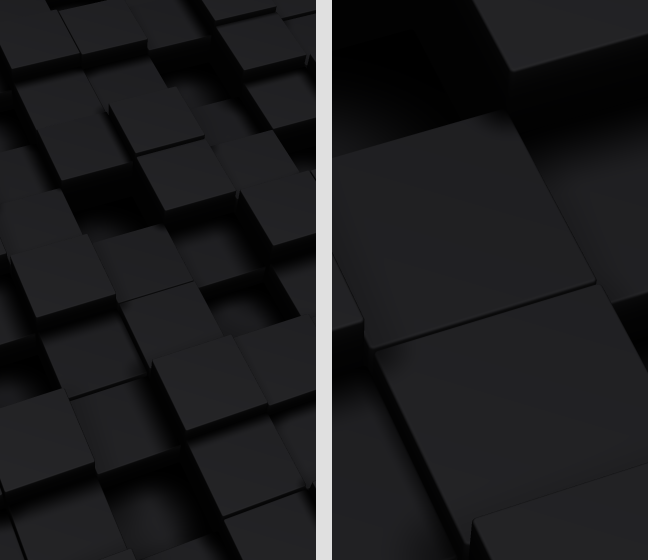
Left: the whole. Right: its middle third, enlarged.
Write a WebGL 2 fragment shader that draws this background.

```glsl
#version 300 es
precision highp float;

uniform vec2 u_resolution;
out vec4 fragColor;

#define TOP_COLOR vec3(0.118, 0.118, 0.128)
#define BRIGHT_COLOR vec3(0.152, 0.152, 0.160)
#define SIDE_COLOR vec3(0.016, 0.016, 0.017)
#define EDGE_GLOW 0.035
#define HALF_WIDTH 0.489
#define BEVEL 0.022
#define CEILING 0.6
#define SHADOW_REACH 0.85
#define SAMPLES 3
#define MAX_STEPS 48

// Perspective of the grid: position, axes and their depth change
const vec2 ORIGIN = vec2(0.1576, 0.4336);
const vec2 AXIS_U = vec2(0.1406, -0.0306);
const vec2 AXIS_V = vec2(0.0443, 0.0889);
const vec2 AXIS_UP = vec2(-0.0104, -0.1016);
const vec3 DEPTH = vec3(0.02, -0.038, -0.06);

// Six-step diagonal rhythm of block heights, each with its own sway
const float BASE[6] = float[6](0.0, 0.0, 0.28, 0.08, -0.06, -0.6);
const float SWAY[6] = float[6](-0.32, 0.03, 0.03, 0.2, -0.18, 0.08);

float hash(vec2 cell) {
    return fract(sin(dot(cell, vec2(27.17, 61.73))) * 4375.85);
}

float blockHeight(vec2 cell) {
    int k = int(mod(4.0 * cell.x + cell.y + 0.5, 6.0));
    return BASE[k] + SWAY[k] * sin(1.8 * cell.x + cell.y);
}

// Rounded column standing in its own cell
float columnDistance(vec3 pos, vec2 cell, float height) {
    vec2 side = abs(pos.xy - cell - 0.5) - (HALF_WIDTH - BEVEL);
    vec3 q = vec3(side, pos.z - height + BEVEL);
    return length(max(q, 0.0)) + min(max(q.x, max(q.y, q.z)), 0.0) - BEVEL;
}

vec3 columnNormal(vec3 pos, vec2 cell, float height) {
    vec2 local = pos.xy - cell - 0.5;
    vec2 side = max(abs(local) - (HALF_WIDTH - BEVEL), 0.0) * sign(local);
    return normalize(vec3(side, max(pos.z - height + BEVEL, 0.0)) + vec3(0.0, 0.0, 1e-5));
}

// Soft shade from taller neighbours, strongest toward the light at upper right
float neighbourLight(vec3 pos, vec2 cell) {
    float light = 1.0;
    for (int x = -1; x <= 1; x++) {
        for (int y = -1; y <= 1; y++) {
            if (x == 0 && y == 0) continue;
            vec2 other = cell + vec2(x, y);
            float rise = max(blockHeight(other) - pos.z, 0.0);
            float gap = length(max(abs(pos.xy - other - 0.5) - 0.5, 0.0));
            float facing = clamp(0.56 + 0.4 * float(x - y), 0.12, 0.97);
            float shade = 1.0 - smoothstep(0.0, 1.0, gap / (rise * SHADOW_REACH + 0.02));
            light *= 1.0 - facing * shade * smoothstep(0.02, 0.14, rise);
        }
    }
    return light;
}

vec3 shadeBlock(vec3 pos, vec2 cell, float height, float down) {
    vec3 normal = columnNormal(pos, cell, height);
    vec2 local = pos.xy - cell;
    float tone = 0.12 + 0.4 * down + 0.5 * height + 0.18 * (local.y - local.x)
               + 0.2 * (hash(cell) - 0.5);
    vec3 top = mix(TOP_COLOR, BRIGHT_COLOR, clamp(tone, 0.0, 1.0));
    top *= neighbourLight(pos, cell);
    // Walls fade to black below the rim
    float frontness = max(normal.y, 0.0) + 0.45 * max(-normal.x, 0.0);
    vec3 wall = SIDE_COLOR * (0.5 + 2.0 * frontness * exp(-9.0 * max(height - pos.z, 0.0)));
    float bevel = smoothstep(0.5, 0.85, normal.z) * (1.0 - smoothstep(0.85, 0.999, normal.z));
    return mix(wall, top, smoothstep(0.2, 0.95, normal.z)) + EDGE_GLOW * bevel * frontness;
}

// Walks the view ray from cell to cell until it meets a column
vec3 renderBlocks(vec2 p) {
    mat2 toGrid = inverse(mat2(AXIS_U - DEPTH.x * p, AXIS_V - DEPTH.y * p));
    vec2 ground = toGrid * (p - ORIGIN);
    vec2 lean = toGrid * (DEPTH.z * p - AXIS_UP);
    vec3 pos = vec3(ground + CEILING * lean, CEILING);
    vec3 dir = normalize(vec3(-lean, -1.0));
    for (int i = 0; i < MAX_STEPS; i++) {
        vec2 cell = floor(pos.xy);
        float height = blockHeight(cell);
        float dist = columnDistance(pos, cell, height);
        if (dist < 0.0012) return shadeBlock(pos, cell, height, p.y);
        vec2 border = (step(0.0, dir.xy) - (pos.xy - cell)) / dir.xy;
        pos += dir * min(dist, min(border.x, border.y) + 0.001);
        if (pos.z < -1.2) break;
    }
    return SIDE_COLOR * 0.4;
}

void main() {
    vec3 color = vec3(0.0);
    for (int x = 0; x < SAMPLES; x++) {
        for (int y = 0; y < SAMPLES; y++) {
            vec2 offset = (vec2(x, y) + 0.5) / float(SAMPLES) - 0.5;
            vec2 p = (gl_FragCoord.xy + offset) / u_resolution.y;
            color += renderBlocks(vec2(p.x, 1.0 - p.y));
        }
    }
    fragColor = vec4(color / float(SAMPLES * SAMPLES), 1.0);
}
```
